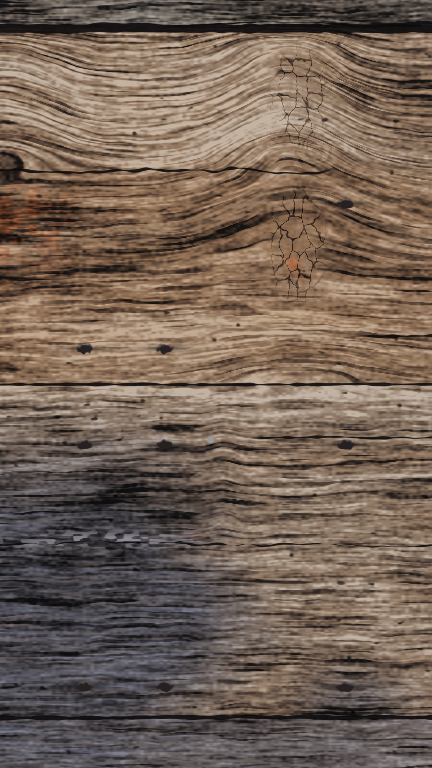
This texture is drawn by a WebGL 1 fragment shader. Its source:

```glsl
precision highp float;
uniform vec2 u_resolution;

float hash(vec2 p) {
  p = fract(p * vec2(0.1031, 0.1137));
  p += dot(p, p.yx + 33.33);
  return fract((p.x + p.y) * p.x * 97.3);
}

float noise(vec2 p) {
  vec2 i = floor(p), f = fract(p);
  f = f * f * (3.0 - 2.0 * f);
  return mix(mix(hash(i), hash(i + vec2(1, 0)), f.x),
             mix(hash(i + vec2(0, 1)), hash(i + vec2(1, 1)), f.x), f.y);
}

float fbm(vec2 p) {
  return 0.55 * noise(p) + 0.3 * noise(p * 2.1 + 7.0) + 0.15 * noise(p * 4.3 + 19.0);
}

float bell(float x, float w) { return exp(-x * x / (w * w)); }
float blob(vec2 p, vec2 c, vec2 r) { vec2 q = (p - c) / r; return exp(-dot(q, q)); }
float band(float x, float lo, float hi, float soft) {
  return smoothstep(lo - soft, lo + soft, x) * (1.0 - smoothstep(hi - soft, hi + soft, x));
}

// Ragged split, tapered at both ends
float crack(vec2 p, float y, float x0, float x1, float w, float wander) {
  float mid = y + wander * (fbm(vec2(p.x * 22.0, y * 91.0)) - 0.5);
  float width = w + 0.0024 * (noise(vec2(p.x * 80.0, y * 57.0)) - 0.5);
  return (1.0 - smoothstep(width, width + 0.0015, abs(p.y - mid))) * band(p.x, x0, x1, 0.015);
}

// Small near the edges of irregular cells
float cellEdge(vec2 p) {
  float near = 8.0, next = 8.0;
  for (int j = -1; j <= 1; j++) for (int i = -1; i <= 1; i++) {
    vec2 c = floor(p) + vec2(i, j);
    float d = length(c + vec2(hash(c), hash(c + 41.0)) - p);
    next = min(next, max(near, d));
    near = min(near, d);
  }
  return next - near;
}

vec3 woodRamp(float t) {
  vec3 c = mix(vec3(0.08, 0.07, 0.07), vec3(0.36, 0.275, 0.22), smoothstep(0.0, 0.36, t));
  c = mix(c, vec3(0.58, 0.46, 0.355), smoothstep(0.28, 0.58, t));
  return mix(c, vec3(0.78, 0.7, 0.62), smoothstep(0.52, 0.92, t));
}

vec3 addNail(vec3 color, vec2 p, vec2 c) {
  vec2 q = (p - c) / vec2(0.0105, 0.0065);
  float d = length(q) + 0.5 * (noise(p * 230.0) - 0.5);
  float rim = bell(d - 0.85, 0.2) * smoothstep(0.0, 0.7, q.y);
  color *= 1.0 - 0.5 * blob(p, c, vec2(0.032, 0.003));
  return mix(color, vec3(0.15, 0.125, 0.13) + 0.2 * rim, 1.0 - smoothstep(0.75, 1.1, d));
}

void main() {
  vec2 p = gl_FragCoord.xy / u_resolution.y;
  vec2 knotA = vec2(0.39, 0.876), knotB = vec2(0.41, 0.803), knotC = vec2(0.387, 0.68);

  // Boards
  float top = step(0.963, p.y), lower = step(p.y, 0.5), base = step(p.y, 0.066);
  float figured = band(p.y, 0.78, 0.96, 0.025), middle = band(p.y, 0.5, 0.78, 0.02);

  // Grain height, bent and spread by knots
  float v = p.y + 0.014 * fbm(p * vec2(5.0, 8.0)) + 0.003 * noise(p * vec2(38.0, 60.0));
  v -= figured * (0.06 * bell(p.x - 0.375, 0.085) + 0.04 * bell(p.x, 0.09));
  v -= middle * 0.028 * bell(p.x - 0.385, 0.12);
  v -= 0.005 * bell(p.x - 0.29, 0.02) * band(p.y, 0.3, 0.48, 0.02);
  v -= (p.y - knotC.y) * 0.5 * blob(p, knotC, vec2(0.11, 0.09));
  v += 3.0 * (top + lower + base);

  // Growth rings, fibres and fine splits
  float broad = fbm(vec2(p.x * 5.0, v * 34.0));
  float rings = noise(vec2(p.x * 9.0, v * 150.0));
  float fibre = noise(vec2(p.x * 24.0, v * 300.0));
  float hair = noise(vec2(p.x * 70.0, v * 470.0));
  float grit = noise(p * vec2(200.0, 330.0));
  float ridge = 0.5 + 0.5 * sin(v * 620.0 + 7.0 * noise(vec2(p.x * 9.0, v * 50.0)));
  float split = smoothstep(0.66, 0.8, noise(vec2(p.x * 13.0 + 31.0, v * 270.0)));
  float t = 0.56 + 0.36 * broad + 0.24 * rings + 0.36 * fibre + 0.28 * hair + 0.24 * grit - 0.74;
  t -= 0.4 * split * (0.2 + hair);
  t += figured * (0.12 - 0.5 * pow(ridge, 4.0) * rings * (1.0 - bell(p.x - 0.37, 0.06)));
  t += 0.2 * blob(p, vec2(0.25, 0.84), vec2(0.16, 0.06));
  t -= 0.16 * blob(p, vec2(0.56, 0.87), vec2(0.1, 0.08));
  t += 0.13 * blob(p, vec2(0.2, 0.57), vec2(0.4, 0.06)) + 0.14 * band(p.y, 0.475, 0.5, 0.008);
  t -= 0.14 * blob(p, vec2(0.0, 0.68), vec2(0.18, 0.09)) + 0.2 * top;
  t -= 0.2 * blob(p, vec2(0.06, 0.29), vec2(0.2, 0.09));

  // Checked knots
  float zone = max(blob(p, knotA, vec2(0.035, 0.06)), blob(p, knotC, vec2(0.036, 0.068)));
  vec2 bent = p + 0.016 * (vec2(fbm(p * 60.0), fbm(p * 60.0 + 9.0)) - 0.5);
  float checks = 1.0 - smoothstep(0.01, 0.1, cellEdge(bent * vec2(62.0, 40.0)));
  float eye = length((bent - knotB) / vec2(0.028, 0.024));
  t = mix(t, 0.44 + 0.35 * fbm(p * vec2(180.0, 90.0)), 0.6 * zone);
  t -= 0.38 * checks * smoothstep(0.15, 0.6, zone);
  t -= 0.24 * pow(0.5 + 0.5 * sin(eye * 17.0), 4.0) * grit * (1.0 - smoothstep(0.8, 1.2, eye));

  // Rust, weathering and cool shade
  vec3 color = woodRamp(t);
  float rust = blob(p, vec2(0.01, 0.71), vec2(0.08, 0.06)) + blob(p, vec2(0.385, 0.655), vec2(0.012, 0.02));
  color *= mix(vec3(1.0), vec3(1.2, 0.85, 0.65), rust * smoothstep(0.4, 0.7, fbm(p * vec2(45.0, 90.0))));
  color *= mix(vec3(1.0), vec3(1.0, 0.95, 0.89), middle);
  float luma = dot(color, vec3(0.3, 0.59, 0.11));
  color = mix(color, vec3(luma), 0.3 * broad + 0.1 * lower + 0.5 * top);
  float edge = 0.21 + 0.1 * fbm(p * vec2(8.0, 14.0)) + 0.08 * bell(p.y - 0.2, 0.08);
  float shade = (1.0 - smoothstep(edge - 0.12, edge + 0.08, p.x)) * (1.0 - smoothstep(0.3, 0.5, p.y));
  shade = max(shade, 0.75 * blob(p, vec2(0.46, 0.08), vec2(0.07, 0.05)));
  shade = max(shade, base * (0.95 - 0.6 * p.x));
  color = mix(color, luma * vec3(0.63, 0.64, 0.74), shade * (0.7 + 0.3 * rings));

  // Pale flakes and dark chips
  float flakes = smoothstep(0.5, 0.7, noise(p * vec2(90.0, 300.0))) * blob(p, vec2(0.14, 0.297), vec2(0.16, 0.012));
  color = mix(color, vec3(0.62, 0.61, 0.65), flakes * 0.8);
  vec2 grid = p * vec2(30.0, 60.0), id = floor(grid);
  vec2 chip = fract(grid) - 0.25 - 0.5 * vec2(hash(id + 3.0), hash(id + 8.0));
  color *= 1.0 - 0.6 * step(0.91, hash(id + 70.0)) * (1.0 - smoothstep(0.04, 0.2, length(chip) + 0.2 * grit - 0.05));

  // Nails in three columns, and a screw
  for (int j = 0; j < 3; j++) for (int i = 0; i < 3; i++) {
    float x = i == 0 ? 0.11 : (i == 1 ? 0.215 : 0.45);
    float y = j == 0 ? (i == 2 ? 0.735 : 0.546) : (j == 1 ? 0.421 : 0.106);
    color = addNail(color, p, vec2(x, y));
  }
  float screw = length(p - vec2(0.274, 0.427));
  color = mix(color, vec3(0.6), 1.0 - smoothstep(0.003, 0.006, screw));

  // Cracks and board gaps
  float dark = max(crack(p, 0.778, -0.1, 0.43, 0.0008, 0.014), crack(p, 0.43, 0.33, 0.7, 0.0006, 0.006));
  dark = max(dark, crack(p, 0.563, 0.47, 0.7, 0.0008, 0.006));
  dark = max(dark, crack(p, 0.292, -0.1, 0.7, 0.0, 0.014));
  dark = max(dark, crack(p, 0.4995, -0.1, 0.7, 0.001, 0.002));
  dark = max(dark, crack(p, 0.066, -0.1, 0.7, 0.002, 0.004));
  dark = max(dark, crack(p, 0.963, -0.1, 0.7, 0.005, 0.004));
  gl_FragColor = vec4(mix(color, vec3(0.045, 0.04, 0.045), dark * 0.9), 1.0);
}
```
